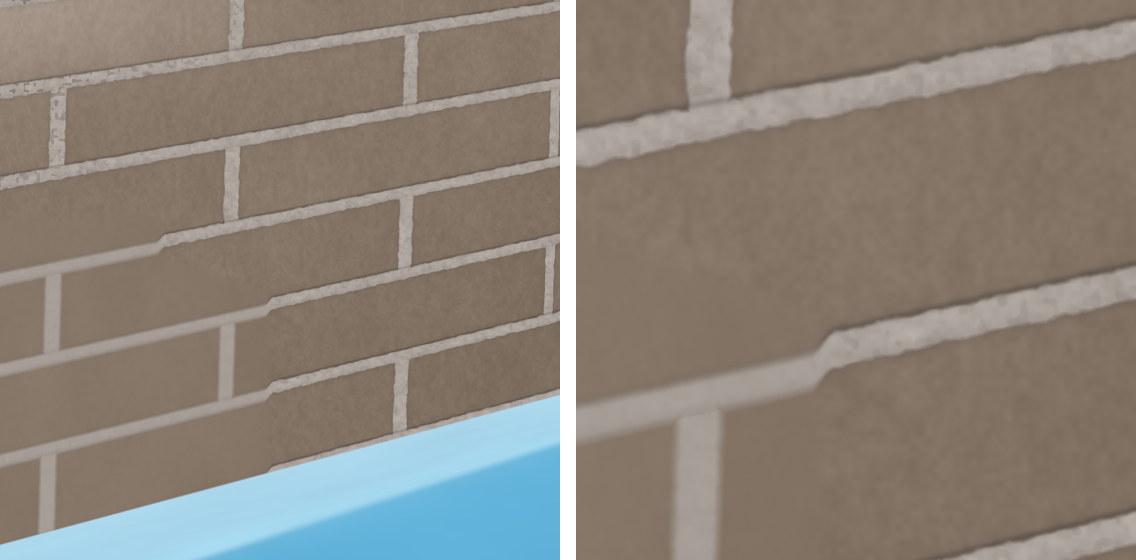
Left: the whole. Right: its middle third, enlarged.
A Shadertoy shader for this texture:

```glsl
// Brick wall in slanted perspective with pale mortar, above a light blue ledge.

#define BRICK vec3(0.53, 0.47, 0.415)
#define MORTAR vec3(0.675, 0.642, 0.615)
#define LEDGE_TOP vec3(0.65, 0.83, 0.915)
#define LEDGE_FRONT vec3(0.375, 0.695, 0.85)
#define ROW_HEIGHT vec2(0.1621, 0.1385)  // at left and right border
#define FIRST_JOINT vec2(0.165, 0.0104)  // depth at left and right border
#define BED_HALF vec2(0.0118, 0.0088)    // half width, left and right
#define HEAD_HALF vec2(0.0145, 0.0112)
#define HALF_BRICKS 3.17                 // half bricks across the canvas
#define PATCH_SHIFT 0.010                // drop of the blurred lower left part
#define GRAIN 0.045

float hash(vec2 p) {
    vec3 q = fract(p.xyx * vec3(0.1031, 0.1030, 0.0973));
    q += dot(q, q.yzx + 33.33);
    return fract((q.x + q.y) * q.z);
}

float noise(vec2 p) {
    vec2 i = floor(p), f = fract(p);
    f = f * f * (3.0 - 2.0 * f);
    return mix(mix(hash(i), hash(i + vec2(1, 0)), f.x),
               mix(hash(i + vec2(0, 1)), hash(i + vec2(1, 1)), f.x), f.y);
}

float fbm(vec2 p) {
    float sum = 0.0, amp = 0.5;
    for (int i = 0; i < 4; i++) {
        sum += amp * noise(p);
        p = p * 2.03 + 17.1;
        amp *= 0.5;
    }
    return sum / 0.9375;
}

float across(vec2 ends, float x) { return mix(ends.x, ends.y, x); }

// Softly focused area at the lower left, bounded by a stepped seam
float blurredPatch(vec2 p) {
    float seam = mix(0.287, 0.48, smoothstep(0.45, 0.53, p.y));
    return smoothstep(0.36, 0.42, p.y) * (1.0 - smoothstep(-0.008, 0.008, p.x - seam));
}

vec3 wall(vec2 p, float px) {
    float blurred = blurredPatch(p);
    float soft = max(px, mix(0.0018, 0.0042, blurred));
    float sharp = 1.0 - 0.75 * blurred;

    // Row coordinate: joints converge towards the right
    float height = across(ROW_HEIGHT, p.x);
    float k = (p.y - PATCH_SHIFT * blurred - across(FIRST_JOINT, p.x)) / height;
    float row = floor(k);

    // Running bond: every other row moves by half a brick
    float x = p.x + 0.0045 * k;
    float squeeze = max(x - 0.729, 0.0);
    float u = (x - 0.105) * HALF_BRICKS + 2.4 * squeeze * squeeze - mod(row, 2.0);
    float brick = floor(u * 0.5);

    // Signed distances to the mortar, with worn edges
    float wear = (fbm(p * 90.0) - 0.5) * 0.005 * sharp;
    float below = (k - round(k)) * height;
    float bed = abs(below) - across(BED_HALF, p.x) + wear;
    float head = abs(u - 2.0 * round(u * 0.5)) / HALF_BRICKS - across(HEAD_HALF, p.x) + wear;
    float joint = min(bed, head);

    // Brick face: light falls in from the upper left
    float glow = exp(-6.0 * (p.x * p.x + 10.0 * p.y * p.y));
    float fine = noise(p * 230.0) - 0.5;
    vec3 face = BRICK + 0.105 * glow * vec3(1.0, 1.04, 1.06);
    face += 0.022 * (hash(vec2(brick, row) + 41.0) - 0.5);
    face -= 0.04 * smoothstep(0.8, 1.7, p.x + p.y);
    face += 0.03 * (fbm(p * vec2(14.0, 9.0)) - 0.5);
    face += GRAIN * sharp * (0.5 * fine + fbm(p * vec2(110.0, 70.0)) - 0.5);
    face *= 1.0 - 0.10 * sharp * exp(-max(joint, 0.0) / 0.0035);

    // Mortar: grainy, pitted most at the upper left
    float pits = smoothstep(0.62, 0.80, noise(p * 160.0 + 7.0));
    vec3 mortar = MORTAR - 0.025 * blurred;
    mortar += 0.09 * sharp * (fbm(p * 75.0) - 0.5) + 0.04 * sharp * fine;
    mortar -= pits * sharp * mix(0.14, 0.03, smoothstep(0.1, 0.6, p.x + p.y));
    mortar -= 0.03 * smoothstep(0.0, 0.01, below) * step(bed, 0.0);

    vec3 col = mix(mortar, face, smoothstep(-soft, soft, joint));

    // Thin shadow along the upper edge of each bed joint
    float rim = (below + across(BED_HALF, p.x) + 0.001) / (0.0016 + soft * 0.4);
    return col * (1.0 - 0.15 * sharp * exp(-rim * rim));
}

vec3 ledge(vec2 p, float depth) {
    float streaks = fbm(vec2(p.x * 5.0, depth * 45.0));
    vec3 top = LEDGE_TOP + 0.04 * (streaks - 0.5);
    top += vec3(0.04, 0.025, 0.02) * exp(-depth / 0.02);
    float front = p.y - (1.0 - 0.322 * (p.x - 0.352));
    top += vec3(0.0, 0.025, 0.03) * exp(-abs(front + 0.015) / 0.018);
    vec3 face = LEDGE_FRONT + 0.03 * (fbm(p * vec2(5.0, 12.0)) - 0.5);
    face += vec3(0.07, 0.035, 0.02) * exp(-max(front, 0.0) / 0.025);
    return mix(top, face, smoothstep(-0.009, 0.009, front));
}

void mainImage(out vec4 fragColor, in vec2 fragCoord) {
    vec2 p = fragCoord / iResolution.xy;
    p.y = 1.0 - p.y;  // depth below the upper border
    float px = 1.0 / iResolution.y;
    float depth = p.y - mix(0.973, 0.705, p.x);
    float soft = max(px, 0.002);
    vec3 col = mix(wall(p, px), ledge(p, max(depth, 0.0)), smoothstep(-soft, soft, depth));
    fragColor = vec4(clamp(col, 0.0, 1.0), 1.0);
}
```
